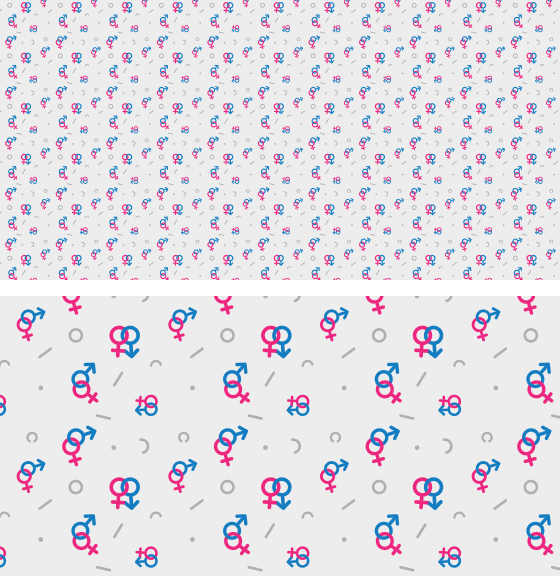
Top: the whole. Bottom: its middle third, enlarged.
Reproduce this pattern procedurally as a Shadertoy shader.

```glsl
const float PI = 3.14159265;
const float TILE = 104.0; // canvas is 576 units high

mat2 rotation(float a) { return mat2(cos(a), -sin(a), sin(a), cos(a)); }

// Offset to the nearest repeat of a tile position
vec2 repeatAt(vec2 p, vec2 centre) {
    return mod(p - centre + 0.5 * TILE, TILE) - 0.5 * TILE;
}

float segment(vec2 p, vec2 a, vec2 b) {
    vec2 pa = p - a, ba = b - a;
    return length(pa - ba * clamp(dot(pa, ba) / dot(ba, ba), 0.0, 1.0));
}

// Arc around the x axis; a half angle of PI closes the ring
float arc(vec2 p, float radius, float halfAngle) {
    p.y = abs(p.y);
    float a = min(atan(p.y, p.x + 1e-5), halfAngle);
    return length(p - radius * vec2(cos(a), sin(a)));
}

float ringWithStem(vec2 p) {
    return min(abs(length(p) - 5.4), segment(p, vec2(5.4, 0.0), vec2(14.0, 0.0)));
}

float arrowSign(vec2 p) {
    float head = segment(vec2(p.x, abs(p.y)), vec2(14.5, 0.0), vec2(10.5, 4.3));
    return min(ringWithStem(p), head) - 1.25;
}

float crossSign(vec2 p) {
    float bar = segment(p, vec2(10.5, -3.7), vec2(10.5, 3.7));
    return min(ringWithStem(p), bar) - 1.25;
}

float coverage(float d, float pixel) { return clamp(0.5 - d / pixel, 0.0, 1.0); }

// Two linked rings, their stems splayed either side of a heading in degrees
void drawPair(inout vec3 colour, vec2 p, float heading, float splay, float size, float pixel) {
    p = rotation(radians(heading)) * p / size;
    float turn = radians(splay);
    float blue = coverage(arrowSign(rotation(turn) * (p - vec2(0.0, 3.8))) * size, pixel);
    float pink = coverage(crossSign(rotation(-turn) * (p + vec2(0.0, 3.8))) * size, pixel);
    vec3 blueInk = vec3(0.08, 0.49, 0.76), pinkInk = vec3(0.93, 0.15, 0.50);

    // Swap the stacking order at the two crossings
    bool pinkOnTop = p.x > 0.0;
    colour = mix(colour, pinkOnTop ? blueInk : pinkInk, pinkOnTop ? blue : pink);
    colour = mix(colour, pinkOnTop ? pinkInk : blueInk, pinkOnTop ? pink : blue);
}

// Grey rings, arcs, dashes and dots
float confetti(vec2 p) {
    float d = arc(repeatAt(p, vec2(20.0, 45.0)), 4.1, PI) - 0.9;
    d = min(d, arc(rotation(PI * 0.5) * repeatAt(p, vec2(94.0, 79.0)), 3.1, 2.6) - 0.8);
    d = min(d, arc(rotation(0.2) * repeatAt(p, vec2(65.0, 73.0)), 4.5, 1.5) - 0.9);
    d = min(d, arc(rotation(1.7) * repeatAt(p, vec2(75.0, 24.0)), 3.4, 1.4) - 0.8);

    vec2 q = repeatAt(p, vec2(103.0, 33.0));
    d = min(d, segment(q, vec2(-3.8, -2.8), vec2(3.8, 2.8)) - 0.9);
    q = repeatAt(p, vec2(49.0, 15.0));
    d = min(d, segment(q, vec2(-2.6, -4.2), vec2(2.6, 4.2)) - 0.9);
    q = repeatAt(p, vec2(39.0, 93.0));
    d = min(d, segment(q, vec2(-4.3, 1.0), vec2(4.3, -1.0)) - 0.9);

    d = min(d, length(repeatAt(p, vec2(100.0, 9.0))) - 1.6);
    return min(d, length(repeatAt(p, vec2(46.0, 72.0))) - 1.6);
}

void mainImage(out vec4 fragColor, in vec2 fragCoord) {
    float pixel = 576.0 / iResolution.y;
    vec2 p = fragCoord * pixel;

    vec3 colour = vec3(0.93);
    colour = mix(colour, vec3(0.69), coverage(confetti(p), pixel));

    // Five pairs per tile
    drawPair(colour, repeatAt(p, vec2(53.5, 45.0)), -90.0, 4.0, 1.0, pixel);
    drawPair(colour, repeatAt(p, vec2(23.5, 11.5)), 6.0, 43.0, 0.93, pixel);
    drawPair(colour, repeatAt(p, vec2(18.5, 76.0)), -28.0, 46.0, 0.93, pixel);
    drawPair(colour, repeatAt(p, vec2(90.0, 55.0)), -28.0, 46.0, 0.78, pixel);
    drawPair(colour, repeatAt(p, vec2(71.5, 101.0)), 180.0, 4.0, 0.7, pixel);

    fragColor = vec4(colour, 1.0);
}
```
